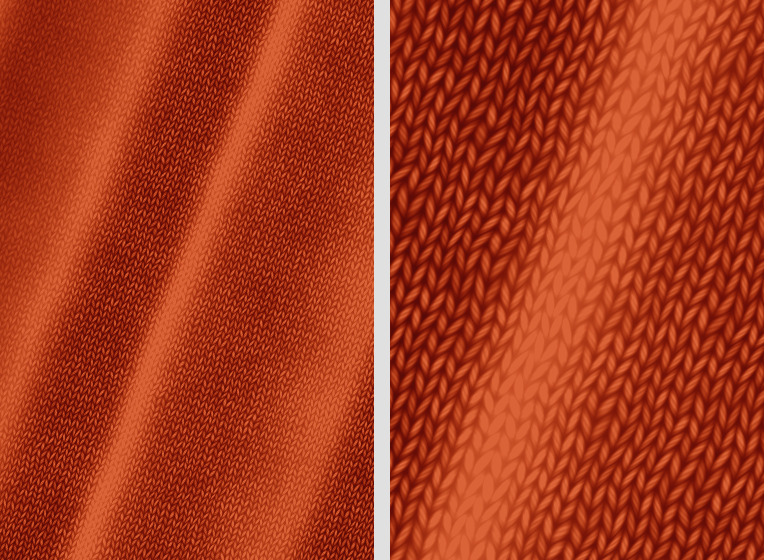
Left, the full canvas; right, a detail of the centre.
Give the GLSL for this texture, as a Shadertoy shader.

```glsl
const vec3 SHADOW = vec3(0.34, 0.04, 0.026);
const vec3 LIT = vec3(0.86, 0.39, 0.22);
const vec2 STITCHES = vec2(64.0, 76.0); // wales and courses per canvas height
const float FOLD_SLOPE = 0.38;
const float WALE_LEAN = 0.36;
const float COURSE_TILT = 0.25;

vec2 hash2(vec2 p) {
    vec3 q = fract(p.xyx * vec3(0.1031, 0.1030, 0.0973));
    q += dot(q, q.yzx + 33.33);
    return fract((q.xx + q.yz) * q.zy);
}

float cornerGradient(vec2 cell, vec2 offset) {
    return dot(hash2(cell) * 2.0 - 1.0, offset);
}

float gradientNoise(vec2 p) {
    vec2 i = floor(p), f = fract(p);
    vec2 w = f * f * f * (f * (f * 6.0 - 15.0) + 10.0);
    vec2 e = vec2(1.0, 0.0);
    float low = mix(cornerGradient(i, f), cornerGradient(i + e, f - e), w.x);
    float high = mix(cornerGradient(i + e.yx, f - e.yx),
                     cornerGradient(i + 1.0, f - 1.0), w.x);
    return mix(low, high, w.y);
}

// Bright crest with a different falloff on each side
float crest(float u, float centre, float leftWidth, float rightWidth) {
    float d = u - centre;
    d /= d < 0.0 ? leftWidth : rightWidth;
    return exp(-d * d);
}

// Sharp fold edges over broad, softly lit flanks
float foldLight(float u) {
    float light = crest(u, -0.41, 0.06, 0.06);
    light += 0.60 * crest(u, -0.12, 0.12, 0.07);
    light += 0.40 * crest(u, -0.085, 0.035, 0.045);
    light += 0.72 * crest(u, 0.136, 0.028, 0.042);
    light += 0.34 * crest(u, 0.145, 0.05, 0.12);
    light += 0.85 * crest(u, 0.49, 0.12, 0.045);
    return light;
}

// Height of one V-shaped stitch: two slanted, rounded yarn arms
float stitchHeight(vec2 grid, float slant) {
    float side = fract(grid.x) - 0.5;
    float course = grid.y - slant * abs(side);
    vec2 arm = vec2(2.0 * abs(side) - 0.5, fract(course) - 0.5);
    float body = 1.0 - smoothstep(0.14, 0.64, length(arm * vec2(1.0, 0.98)));
    vec2 id = vec2(floor(grid.x * 2.0), floor(course));
    float wear = 0.8 + 0.4 * hash2(id).x;
    float strands = 0.12 * sin(22.0 * arm.y + 5.0 * arm.x + 6.28 * hash2(id).y);
    return body * (wear + 0.3 * arm.y + strands);
}

vec3 yarnColor(float shade) {
    vec3 response = pow(vec3(clamp(shade, 0.0, 1.0)), vec3(1.0, 1.6, 2.7));
    return mix(SHADOW, LIT, response);
}

void mainImage(out vec4 fragColor, in vec2 fragCoord) {
    vec2 p = fragCoord / iResolution.y;

    // Diagonal folds with slightly wandering crests
    float u = p.x - FOLD_SLOPE * p.y + 0.012 * gradientNoise(p * 4.0);
    float light = foldLight(u);

    // Leaning knit grid, loosened by noise
    vec2 grid = vec2(p.x - WALE_LEAN * p.y, p.y + COURSE_TILT * p.x) * STITCHES;
    grid += 0.45 * vec2(gradientNoise(grid * 0.35), gradientNoise(grid * 0.35 + 41.0));
    float height = stitchHeight(grid, 1.6);

    // Stitches flatten on crests and soften toward the left
    float focus = mix(0.35, 1.0, smoothstep(-0.20, 0.02, u));
    float relief = focus * mix(0.75, 0.30, clamp(light, 0.0, 1.0));

    float mottle = 0.10 * gradientNoise(p * 9.0) + 0.12 * gradientNoise(grid * 1.7);
    float shade = 0.355 + 0.60 * light + relief * (height - 0.46) + mottle;
    fragColor = vec4(yarnColor(shade), 1.0);
}
```
